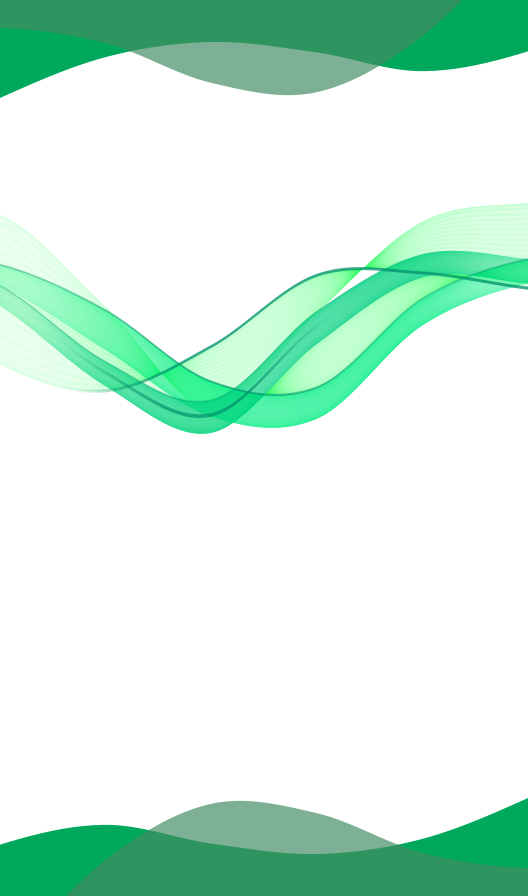
A WebGL 1 fragment shader for this background:

```glsl
precision highp float;
// White page with green wavy borders and translucent silk ribbons across the upper half.

uniform vec2 u_resolution;

#define UNITS 768.0            // height of the page in design units
#define STRANDS 16.0           // fine threads per ribbon
#define STRAND_CONTRAST 0.22
#define BORDER_GREEN vec3(0.0, 0.66, 0.36)
#define VEIL_GREEN vec3(0.26, 0.55, 0.39)
#define VEIL_ALPHA 0.69
#define PALE_MINT vec3(0.15, 1.0, 0.36)
#define BRIGHT_MINT vec3(0.0, 0.93, 0.51)
#define DEEP_MINT vec3(0.0, 0.82, 0.5)
#define TEAL vec3(0.0, 0.57, 0.42)

float pixel;                   // one screen pixel in design units

// Catmull-Rom weights for knots at the given distances
vec4 knotWeights(vec4 d) {
  d = abs(d);
  vec4 inner = 1.0 + d * d * (1.5 * d - 2.5);
  vec4 outer = 2.0 + d * (-4.0 + d * (2.5 - 0.5 * d));
  return mix(inner, outer, step(1.0, d)) * step(d, vec4(2.0));
}

// Smooth height through eight knots, spaced 0.2 apart from x = -0.2
float curve(float x, vec4 a, vec4 b) {
  vec4 d = x * 5.0 + 1.0 - vec4(0.0, 1.0, 2.0, 3.0);
  return dot(knotWeights(d), a) + dot(knotWeights(d - 4.0), b);
}

// Anti-aliased coverage of a signed distance, positive inside
float cover(float d) {
  return clamp(d / pixel + 0.5, 0.0, 1.0);
}

// Two overlapping waves hanging from the edge at y = 0
vec3 border(vec3 col, float x, float y) {
  float solid = curve(x, vec4(130.0, 84.0, 49.0, 36.0), vec4(45.0, 61.0, 44.0, 5.0));
  float veil = curve(x, vec4(30.0, 24.0, 37.0, 71.0), vec4(79.0, 31.0, -60.0, -150.0));
  col = mix(col, BORDER_GREEN, cover(solid - y));
  return mix(col, VEIL_GREEN, VEIL_ALPHA * cover(veil - y));
}

// Sheet of threads between two curves, denser where it narrows and at its rims
vec3 ribbon(vec3 col, float y, float a, float b, vec3 tint, float density) {
  float width = abs(a - b);
  float inside = min(y - min(a, b), max(a, b) - y);
  float t = (y - min(a, b)) / max(width, 0.01);
  float visible = smoothstep(1.5, 3.5, width / (STRANDS * pixel));
  float threads = 1.0 + STRAND_CONTRAST * visible * cos(6.2832 * STRANDS * t);
  float rim = 1.0 + 0.6 * exp(-max(inside, 0.0) / 3.0);
  float alpha = 1.0 - exp(-density * threads * rim / (width + 4.0));
  return mix(col, tint, alpha * cover(inside));
}

// Soft line along a curve
vec3 stroke(vec3 col, float y, float line, float halfWidth, float alpha) {
  return mix(col, TEAL, alpha * cover(halfWidth - abs(y - line)));
}

vec3 silk(vec3 col, float x, float y) {
  float crest = curve(x, vec4(240.0, 312.0, 335.0, 297.0), vec4(236.0, 234.0, 247.0, 255.0));
  float sweep = curve(x, vec4(185.0, 184.0, 263.0, 350.0), vec4(268.0, 190.0, 174.0, 172.0));
  float fold = curve(x, vec4(220.0, 227.0, 266.0, 327.0), vec4(332.0, 256.0, 222.0, 215.0));
  float belly = curve(x, vec4(215.0, 245.0, 300.0, 357.0), vec4(359.0, 279.0, 243.0, 235.0));
  float bandTop = curve(x, vec4(215.0, 245.0, 310.0, 343.0), vec4(267.0, 218.0, 222.0, 235.0));
  float bandLow = curve(x, vec4(215.0, 262.0, 331.0, 371.0), vec4(295.0, 238.0, 243.0, 250.0));

  // Colour gathers in the middle and thins out toward both sides
  float gather = mix(0.1, 1.0, smoothstep(0.0, 0.42, x));
  gather *= 1.0 - 0.65 * smoothstep(0.7, 1.0, x);

  col = ribbon(col, y, sweep, crest, PALE_MINT, 15.0);
  col = ribbon(col, y, bandLow, fold, PALE_MINT, 14.0 * mix(0.5, 1.0, gather));
  col = ribbon(col, y, fold, belly, BRIGHT_MINT, 36.0 * gather);
  col = ribbon(col, y, bandTop, bandLow, DEEP_MINT, 36.0 * gather);

  // Dark rims where the sheets turn over
  float middle = smoothstep(0.1, 0.35, x);
  col = stroke(col, y, crest, 1.3, 0.75 * middle);
  col = stroke(col, y, fold, 0.9, 0.35 + 0.25 * middle * (1.0 - smoothstep(0.5, 0.8, x)));
  float valley = smoothstep(0.08, 0.35, x) * (1.0 - smoothstep(0.45, 0.65, x));
  col = stroke(col, y, mix(bandTop, bandLow, 0.45), 1.6, 0.7 * valley);
  return stroke(col, y, bandTop, 0.8, 0.3 * (1.0 - smoothstep(0.5, 0.9, x)));
}

void main() {
  vec2 uv = gl_FragCoord.xy / u_resolution;
  pixel = UNITS / u_resolution.y;
  float x = uv.x;
  float depth = (1.0 - uv.y) * UNITS;

  vec3 col = silk(vec3(1.0), x, depth);
  col = border(col, x, depth);
  col = border(col, 1.0 - x, UNITS - depth);   // same border, half a turn around
  gl_FragColor = vec4(col, 1.0);
}
```
